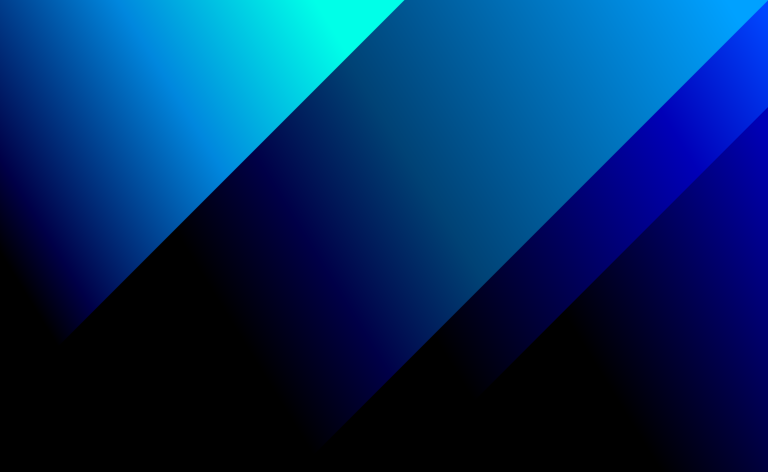
Give the GLSL for this background, as a WebGL 1 fragment shader.

```glsl
precision highp float;
// Four overlapping diagonal panels, each fading from black to a bright blue or cyan.
// Panel borders run at 45 degrees; all fades share one shallower axis and differ
// only in their colour stops. Lengths are in canvas heights from the top left.

uniform vec2 u_resolution;

#define FADE_AXIS vec2(0.852, 0.524)
#define BORDER_1 0.857
#define BORDER_2 1.628
#define BORDER_3 1.854
#define EDGE_PIXELS 0.7
#define NAVY vec3(0.0, 0.0, 0.28)
#define AZURE vec3(0.0, 0.53, 0.87)
#define AQUA vec3(0.0, 1.0, 0.91)
#define TEAL vec3(0.0, 0.26, 0.46)
#define SKY vec3(0.0, 0.63, 1.0)
#define ROYAL vec3(0.0, 0.0, 0.72)
#define COBALT vec3(0.0, 0.28, 1.0)

// Linear progress from one stop to the next, held at both ends.
float between(float start, float end, float t) {
  return clamp((t - start) / (end - start), 0.0, 1.0);
}

// Black, then three colours, at four increasing stops.
vec3 ramp(vec3 first, vec3 second, vec3 third, vec4 stops, float t) {
  vec3 color = first * between(stops.x, stops.y, t);
  color = mix(color, second, between(stops.y, stops.z, t));
  return mix(color, third, between(stops.z, stops.w, t));
}

// Antialiased coverage of the area to the lower right of a border.
float beyond(float border, float diagonal) {
  float softness = 1.414 * EDGE_PIXELS / u_resolution.y;
  return smoothstep(border - softness, border + softness, diagonal);
}

void main() {
  vec2 p = gl_FragCoord.xy / u_resolution.y - vec2(0.0, 1.0);
  float fade = dot(p, FADE_AXIS);
  float diagonal = p.x - p.y;

  // Panel fades, from upper left to lower right.
  vec3 aquaPanel = ramp(NAVY, AZURE, AQUA, vec4(-0.28, -0.176, 0.212, 0.568), fade);
  vec3 skyPanel = ramp(NAVY, TEAL, SKY, vec4(0.06, 0.288, 0.56, 1.31), fade);
  vec3 cobaltPanel = ramp(ROYAL * 0.5, ROYAL, COBALT, vec4(0.41, 0.745, 1.07, 1.37), fade);
  vec3 royalPanel = ROYAL * between(0.67, 1.24, fade);

  // Layer each panel over the previous one.
  vec3 color = mix(aquaPanel, skyPanel, beyond(BORDER_1, diagonal));
  color = mix(color, cobaltPanel, beyond(BORDER_2, diagonal));
  color = mix(color, royalPanel, beyond(BORDER_3, diagonal));
  gl_FragColor = vec4(color, 1.0);
}
```
